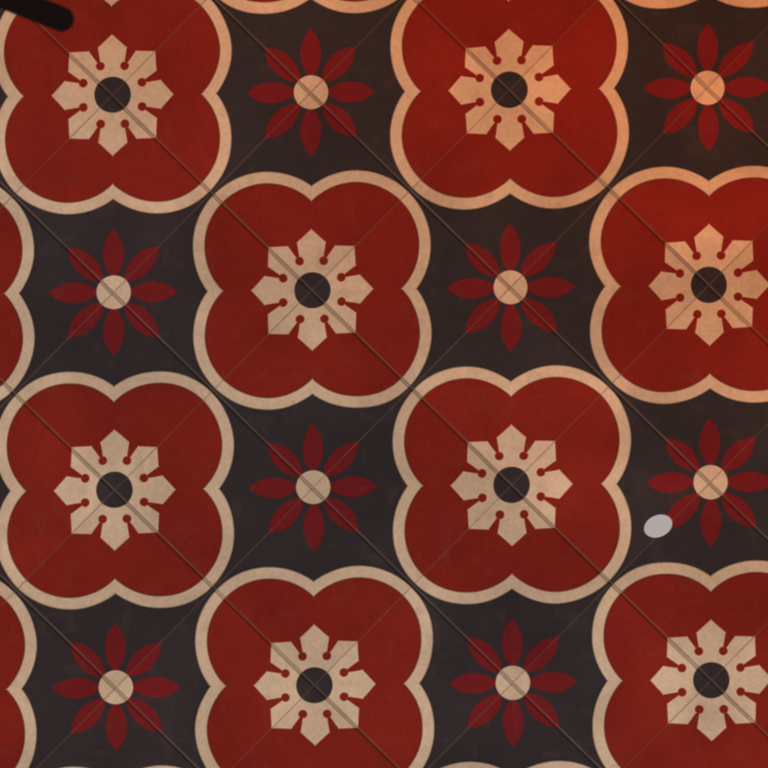
A Shadertoy shader for this pattern:

```glsl
// Encaustic floor: cream-edged red quatrefoils alternating with dark star flowers, cut by diagonal joints.

const vec3 RED = vec3(0.45, 0.115, 0.08);
const vec3 CRIMSON = vec3(0.40, 0.10, 0.10);
const vec3 CHARCOAL = vec3(0.19, 0.15, 0.145);
const vec3 CREAM = vec3(0.73, 0.58, 0.46);
const vec3 GROUT = vec3(0.40, 0.29, 0.23);
const float EIGHTH_TURN = 0.78539816;

float hash(vec2 p) {
    vec3 h = fract(p.xyx * vec3(0.1031, 0.1030, 0.0973));
    h += dot(h, h.yzx + 33.33);
    return fract((h.x + h.y) * h.z);
}

float valueNoise(vec2 p) {
    vec2 i = floor(p), f = fract(p);
    f = f * f * (3.0 - 2.0 * f);
    vec2 right = vec2(1.0, 0.0);
    return mix(mix(hash(i), hash(i + right), f.x),
               mix(hash(i + right.yx), hash(i + 1.0), f.x), f.y);
}

float fbm(vec2 p) {
    float sum = 0.0, amplitude = 0.5;
    for (int i = 0; i < 4; i++) {
        sum += amplitude * valueNoise(p);
        p = p * 2.03 + 17.0;
        amplitude *= 0.5;
    }
    return sum;
}

float fill(float d, float soft) { return 1.0 - smoothstep(-soft, soft, d); }

// Folds the plane into one petal: x runs along its axis, y is the half width
vec2 foldPetals(vec2 p) {
    float a = atan(p.y, p.x);
    a -= EIGHTH_TURN * round(a / EIGHTH_TURN);
    return length(p) * vec2(cos(a), abs(sin(a)));
}

float quatrefoil(vec2 p) { return length(abs(p) - 0.225) - 0.315; }

// Pointed petals parted by wedge gaps, each gap ending in a round hole
float rosette(vec2 p) {
    vec2 k = foldPetals(p);
    float tip = (k.x + 0.9 * k.y - 0.308) * 0.74;
    float side = k.y - 0.035 - 0.16 * k.x;
    vec2 hole = 0.16 * vec2(cos(EIGHTH_TURN * 0.5), sin(EIGHTH_TURN * 0.5));
    return max(max(tip, side), 0.021 - length(k - hole));
}

float starFlower(vec2 p) {
    vec2 k = foldPetals(p);
    return length(k - vec2(0.198, -0.124)) - 0.177;
}

float capsule(vec2 p, vec2 a, vec2 b, float radius) {
    vec2 ab = b - a;
    return length(p - a - ab * clamp(dot(p - a, ab) / dot(ab, ab), 0.0, 1.0)) - radius;
}

// Distance to the nearest integer line
float jointDistance(float t) { return abs(t - round(t)) * 0.7071; }

void mainImage(out vec4 fragColor, in vec2 fragCoord) {
    vec2 uv = fragCoord / iResolution.y;
    float pixel = 1.0 / iResolution.y;

    // Slightly skewed lattice, with a faint wobble from hand laying
    mat2 lattice = mat2(0.2585, 0.0033, -0.0016, 0.2572);
    vec2 g = inverse(lattice) * (uv - vec2(0.4063, 0.6224));
    float soft = max(3.0 * pixel, 0.007);
    vec2 p = g + 0.006 * (vec2(valueNoise(g * 5.0), valueNoise(g * 5.0 + 40.0)) - 0.5);

    // Checkerboard of cells; quatrefoils overhang into the odd ones
    vec2 id = round(p), q = p - id;
    float odd = mod(id.x + id.y, 2.0);
    vec2 toward = abs(q.x) > abs(q.y) ? vec2(sign(q.x), 0.0) : vec2(0.0, sign(q.y));
    vec2 c = q - odd * toward;

    // Dark ground and star flower
    vec3 color = CHARCOAL;
    color = mix(color, CRIMSON, odd * fill(starFlower(q), soft));
    color = mix(color, CREAM, odd * fill(length(q) - 0.087, soft));

    // Quatrefoil with cream border and shaded rims
    float foil = quatrefoil(c);
    color = mix(color, CREAM, fill(foil - 0.062, soft));
    color = mix(color, RED, fill(foil, soft));
    color *= 1.0 - 0.22 * fill(abs(foil) - 0.004, soft);
    color *= 1.0 - 0.18 * fill(abs(foil - 0.062) - 0.005, soft);
    color = mix(color, CREAM, fill(rosette(c), soft));
    color = mix(color, CHARCOAL, fill(length(c) - 0.091, soft));

    // Per-tile tone, cloudy wear and fine grain
    vec2 diagonal = vec2(g.x + g.y, g.x - g.y);
    color *= 0.96 + 0.08 * hash(floor(diagonal) + 9.0);
    color *= 0.90 + 0.20 * fbm(uv * 14.0);
    color *= 0.97 + 0.06 * valueNoise(uv * 260.0);
    float scuff = smoothstep(0.74, 0.86, valueNoise(uv * 55.0)) * fbm(uv * 90.0);
    color = mix(color, GROUT, 0.14 * scuff);

    // Joints: falling ones are stronger, with a shadow beside them
    float falling = fill(jointDistance(diagonal.x) - 0.004, soft);
    float rising = fill(jointDistance(diagonal.y) - 0.003, soft);
    float shadow = fill(jointDistance(diagonal.x + 0.016) - 0.004, soft);
    float patchy = 0.55 + 0.45 * valueNoise(uv * 24.0);
    color *= 1.0 - 0.30 * shadow;
    color = mix(color, GROUT, patchy * max(0.85 * falling, 0.60 * rising));

    // Warm light from the upper right, cooler haze toward the lower left
    float warmth = smoothstep(0.6, 1.7, uv.x * 0.7 + uv.y);
    color *= mix(vec3(0.99, 1.04, 1.08), vec3(1.12, 0.86, 0.68), warmth);

    // Pale fallen petal and a dark rod in the corner
    vec2 s = (uv - vec2(0.857, 0.315)) * mat2(0.9, 0.4, -0.4, 0.9);
    color = mix(color, vec3(0.70, 0.66, 0.64), fill(length(s * vec2(1.0, 1.35)) - 0.019, 0.002));
    float rod = capsule(uv, vec2(-0.02, 1.015), vec2(0.08, 0.975), 0.016);
    color = mix(color, vec3(0.09, 0.06, 0.06), fill(rod, 0.003));

    fragColor = vec4(clamp(color, 0.0, 1.0), 1.0);
}
```
